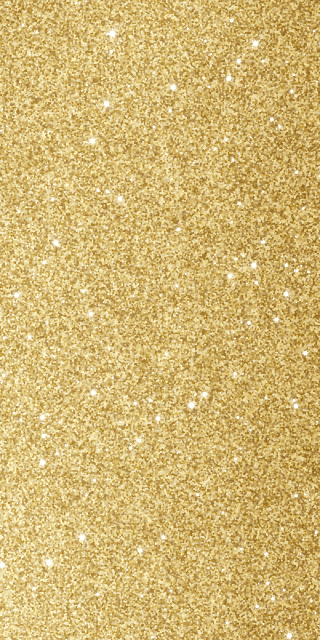
Reproduce this texture procedurally as a Shadertoy shader.

```glsl
// Fine gold glitter with soft side lighting and scattered white star sparkles.
#define GRAINS 200.0        // grains across the canvas width
#define GRAIN_SHARPNESS 4.5
#define GRAIN_CONTRAST 0.86
#define STAR_CELLS 13.0     // star cells across the width
#define STAR_SHARE 0.24
#define SPECK_CELLS 40.0    // small glint cells across the width
#define SPECK_SHARE 0.07
#define SHADOW_GOLD vec3(0.57, 0.40, 0.11)
#define MID_GOLD vec3(0.835, 0.717, 0.418)
#define PALE_GOLD vec3(1.0, 0.975, 0.81)
#define SPARKLE_WHITE vec3(1.0, 0.998, 0.97)

vec3 hash3(vec2 cell) {
    vec3 h = fract(vec3(cell.xyx) * vec3(0.1031, 0.1030, 0.0973));
    h += dot(h, h.yxz + 33.33);
    return fract((h.xxy + h.yzz) * h.zyx);
}

float valueNoise(vec2 p) {
    vec2 cell = floor(p), f = fract(p);
    f = f * f * (3.0 - 2.0 * f);
    float low = mix(hash3(cell).x, hash3(cell + vec2(1, 0)).x, f.x);
    float high = mix(hash3(cell + vec2(0, 1)).x, hash3(cell + vec2(1, 1)).x, f.x);
    return mix(low, high, f.y);
}

// Softly blended Voronoi grains: x = brightness, y = warmth
vec2 grainField(vec2 p) {
    vec2 cell = floor(p), sum = vec2(0.0);
    float total = 0.0;
    for (int y = -1; y <= 1; y++)
    for (int x = -1; x <= 1; x++) {
        vec2 id = cell + vec2(x, y);
        vec2 offset = id + hash3(id + 17.0).xy - p;
        float weight = exp(-GRAIN_SHARPNESS * dot(offset, offset));
        sum += weight * hash3(id + 203.0).xy;
        total += weight;
    }
    return sum / total;
}

// Round core, faint halo and three thin crossing rays
float star(vec2 d, float size, float turn) {
    float r2 = dot(d, d) / (size * size);
    float glow = 1.7 * exp(-r2 * 1.5) + 0.16 * exp(-r2 * 0.2);
    for (int i = 0; i < 3; i++) {
        float angle = turn + float(i) * 1.0472;
        vec2 axis = vec2(cos(angle), sin(angle));
        float along = abs(dot(d, axis)) / size;
        float across = dot(d, vec2(-axis.y, axis.x)) / size;
        glow += 0.85 * exp(-along * 0.8 - across * across * 9.0);
    }
    return glow;
}

// Jittered stars; sizes are fractions of the canvas width
float sparkles(vec2 p, float cells, float share, float minSize, float maxSize) {
    vec2 cell = floor(p * cells);
    float light = 0.0;
    for (int y = -1; y <= 1; y++)
    for (int x = -1; x <= 1; x++) {
        vec2 id = cell + vec2(x, y);
        vec3 place = hash3(id + 51.0 + cells);
        vec3 kind = hash3(id + 377.0 + cells);
        if (kind.x < share) {
            float size = mix(minSize, maxSize, kind.y * kind.y * kind.y);
            vec2 d = p - (id + place.xy) / cells;
            light += star(d, size, place.z * 3.14) * mix(0.65, 1.0, kind.z);
        }
    }
    return light;
}

// Bright lower left, darker right side, small shade in the upper left
float sideLight(vec2 uv) {
    float light = mix(0.045, -0.10, smoothstep(0.4, 1.05, uv.x));
    light += 0.10 * (1.0 - uv.y) * (1.0 - smoothstep(0.0, 0.45, uv.x));
    light -= 0.05 * smoothstep(0.6, 1.0, uv.y) * (1.0 - smoothstep(0.0, 0.2, uv.x));
    return light;
}

void mainImage(out vec4 fragColor, in vec2 fragCoord) {
    vec2 uv = fragCoord / iResolution.xy;
    vec2 p = fragCoord / iResolution.x;

    // Grain tone with a little uneven density
    vec2 grain = grainField(p * GRAINS);
    float tone = 0.5 + (grain.x - 0.5) * GRAIN_CONTRAST + sideLight(uv);
    tone += 0.07 * (valueNoise(p * 48.0) - 0.5) + 0.05 * (valueNoise(p * 9.0) - 0.5);
    tone = clamp(tone, -0.2, 1.05);

    // Gold ramp with warm and pale grains
    vec3 color = tone < 0.5 ? mix(SHADOW_GOLD, MID_GOLD, tone * 2.0)
                            : mix(MID_GOLD, PALE_GOLD, tone * 2.0 - 1.0);
    color += (grain.y - 0.5) * vec3(0.02, -0.01, -0.15);

    // Stars and small glints
    float light = sparkles(p, STAR_CELLS, STAR_SHARE, 0.0042, 0.0105);
    light += 0.8 * sparkles(p, SPECK_CELLS, SPECK_SHARE, 0.0024, 0.0042);
    color = mix(color, SPARKLE_WHITE, clamp(light, 0.0, 1.0));

    fragColor = vec4(clamp(color, 0.0, 1.0), 1.0);
}
```
